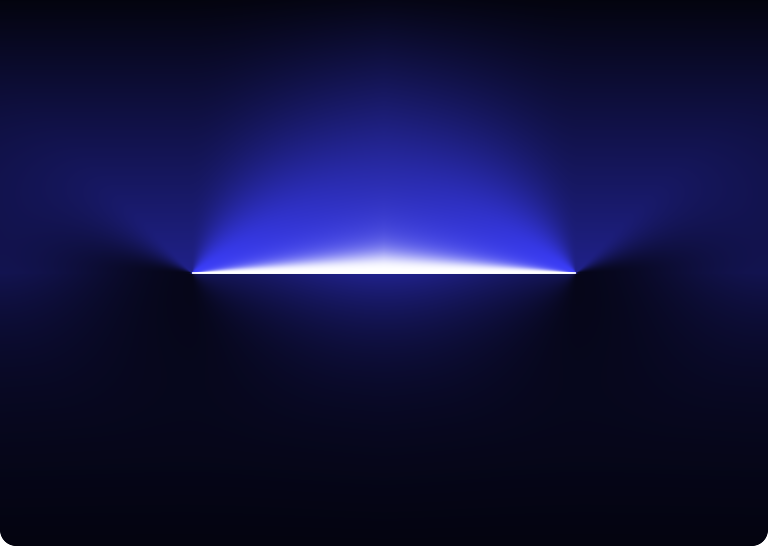
Write a WebGL 2 fragment shader that draws this background.

```glsl
#version 300 es
precision highp float;

uniform vec2 u_resolution;
out vec4 fragColor;

// Light fanning upward from both ends of the strip; t is height above it, 0 to 1
vec3 upperGlow(float angle, float t, float reach) {
  float fan = mix(1.0, 0.55, smoothstep(0.5, 1.6, angle));
  fan = mix(fan, 0.1 + 0.22 * reach, smoothstep(2.3, 3.14, angle));
  vec3 blue = vec3(0.23, 0.24, 1.0) * fan * (0.98 - 0.88 * t);
  float core = 1.0 / (1.0 + pow(angle / 0.11, 3.0));
  return mix(blue, vec3(1.0), core);
}

// Dim spill beneath the strip, fading with depth t
vec3 lowerGlow(float angle, float t, float reach) {
  float ambient = 0.06 + (1.0 - t) * (0.04 + 0.07 * reach);
  float inner = 0.38 * mix(0.6, 1.0, reach) * (1.0 - smoothstep(0.0, 1.6, angle));
  float outer = 0.14 * reach * smoothstep(1.6, 3.14, angle);
  return vec3(0.23, 0.24, 1.0) * (ambient + (inner + outer) * exp(-4.5 * t));
}

// Signed distance to a box with rounded corners
float roundedBox(vec2 p, vec2 halfSize, float radius) {
  vec2 q = abs(p) - halfSize + radius;
  return length(max(q, 0.0)) + min(max(q.x, q.y), 0.0) - radius;
}

void main() {
  vec2 p = (gl_FragCoord.xy - 0.5 * u_resolution) / u_resolution.x;
  float pixel = 1.0 / u_resolution.x;
  float halfHeight = 0.5 * u_resolution.y / u_resolution.x;

  // Polar position around the nearest end of the strip
  vec2 fromTip = vec2(0.25 - abs(p.x), abs(p.y));
  float angle = atan(fromTip.y, fromTip.x);
  float reach = smoothstep(0.0, 0.25, length(fromTip));
  float t = abs(p.y) / halfHeight;

  // Join the halves at the horizon
  float above = smoothstep(-0.5 * pixel, 0.5 * pixel, p.y + 0.001);
  vec3 color = mix(lowerGlow(angle, t, reach), upperGlow(angle, t, reach), above);

  // Thin bright filament
  float filament = roundedBox(p, vec2(0.25, 0.001), 0.001);
  color = mix(color, vec3(1.0), 1.0 - smoothstep(-0.5 * pixel, 0.5 * pixel, filament));

  // Rounded lower corners on white
  float panel = roundedBox(p, vec2(0.5, halfHeight), 0.021);
  float outside = smoothstep(-0.5 * pixel, 0.5 * pixel, panel) * step(p.y, 0.0);
  fragColor = vec4(mix(color, vec3(1.0), outside), 1.0);
}
```
